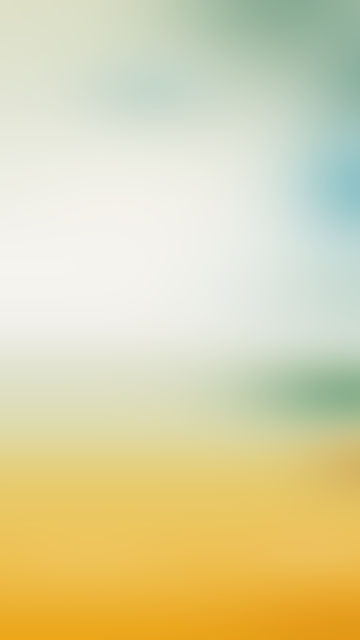
Write a Shadertoy shader that draws this background.

```glsl
// Soft blurred backdrop: sage and teal haze over cream, fading down into amber.

// Vertical base colours, evenly spaced from bottom to top
const int STOPS = 13;
const vec3 BASE[STOPS] = vec3[STOPS](
    vec3(.92, .65, .10),  vec3(.93, .72, .25),   vec3(.925, .765, .35),
    vec3(.90, .80, .45),  vec3(.873, .855, .675), vec3(.88, .885, .80),
    vec3(.945, .94, .915), vec3(.96, .955, .935), vec3(.94, .938, .91),
    vec3(.915, .922, .875), vec3(.89, .90, .84), vec3(.875, .888, .805),
    vec3(.87, .88, .78));

// Glow colours
const vec3 CREAM      = vec3(.968, .957, .932);
const vec3 SAGE       = vec3(.52, .66, .57);
const vec3 DEEP_SAGE  = vec3(.47, .64, .57);
const vec3 MIST       = vec3(.72, .82, .78);
const vec3 TEAL       = vec3(.53, .75, .77);
const vec3 PALE_TEAL  = vec3(.76, .84, .80);
const vec3 LEAF       = vec3(.50, .67, .53);
const vec3 OCHRE      = vec3(.80, .64, .32);
const vec3 HONEY      = vec3(.94, .80, .42);
const vec3 SAND       = vec3(.93, .77, .41);
const vec3 ORANGE     = vec3(.88, .57, .08);

vec3 baseStop(int i) {
    return BASE[clamp(i, 0, STOPS - 1)];
}

// Catmull-Rom blend through the base colours
vec3 baseGradient(float height) {
    float position = clamp(height, 0., 1.) * float(STOPS - 1);
    int i = min(int(position), STOPS - 2);
    float t = position - float(i);
    vec3 a = baseStop(i - 1), b = baseStop(i);
    vec3 c = baseStop(i + 1), d = baseStop(i + 2);
    return b + .5 * t * (c - a + t * (2. * a - 5. * b + 4. * c - d
                       + t * (3. * (b - c) + d - a)));
}

// Lay an elliptical Gaussian glow over a colour
vec3 glow(vec3 under, vec2 uv, vec2 center, vec2 radius, vec3 tint, float strength) {
    vec2 d = (uv - center) / radius;
    return mix(under, tint, strength * exp(-dot(d, d)));
}

void mainImage(out vec4 fragColor, in vec2 fragCoord) {
    vec2 uv = fragCoord / iResolution.xy;
    vec3 color = baseGradient(uv.y);

    // Bright centre
    color = glow(color, uv, vec2(.33, .66), vec2(.30, .11), CREAM, .60);

    // Cool haze across the top and down the right edge
    color = glow(color, uv, vec2(.80, 1.02), vec2(.33, .145), SAGE, .95);
    color = glow(color, uv, vec2(.42, .86), vec2(.20, .06), MIST, .60);
    color = glow(color, uv, vec2(1.06, .88), vec2(.20, .12), DEEP_SAGE, .80);
    color = glow(color, uv, vec2(1.08, .54), vec2(.40, .10), PALE_TEAL, .85);
    color = glow(color, uv, vec2(1.04, .71), vec2(.22, .10), TEAL, .95);

    // Green band above the amber
    color = glow(color, uv, vec2(1.0, .385), vec2(.30, .06), LEAF, .90);

    // Warm variation in the lower part
    color = glow(color, uv, vec2(1.05, .27), vec2(.20, .06), OCHRE, .60);
    color = glow(color, uv, vec2(.25, .14), vec2(.25, .05), HONEY, .40);
    color = glow(color, uv, vec2(.87, .14), vec2(.20, .04), SAND, .60);
    color = glow(color, uv, vec2(1.0, .0), vec2(.35, .08), ORANGE, .70);

    fragColor = vec4(color, 1.);
}
```
